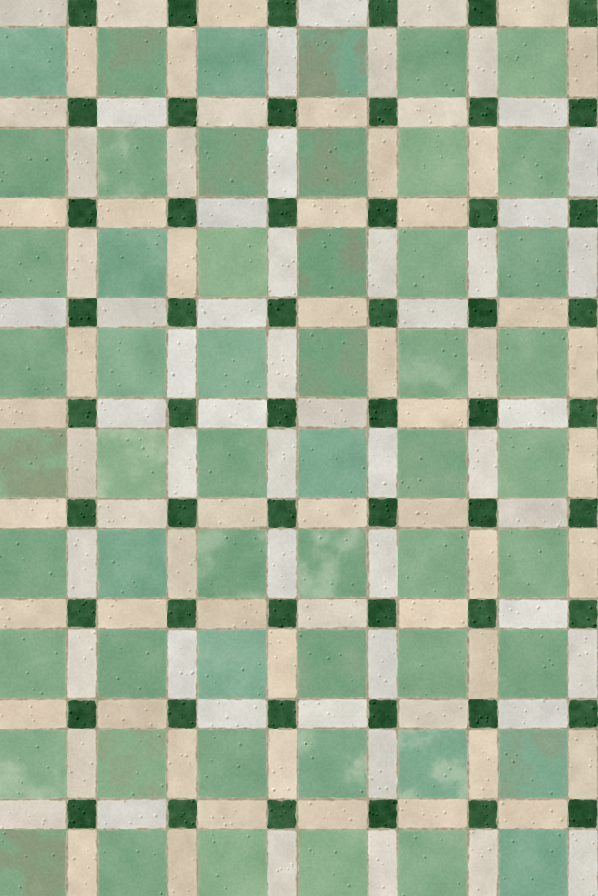
A Shadertoy shader for this pattern:

```glsl
// Glazed tile grid: large mint squares framed by cream bars, with a small dark
// green tile at each crossing. Each repeat is split into four rounded boxes with
// hand-cut edges; hashes vary the glaze per tile, and noise adds mottling and pits.

float hash(vec2 p) {
    vec3 a = fract(p.xyx * vec3(0.1031, 0.1030, 0.0973));
    a += dot(a, a.yzx + 33.33);
    return fract((a.x + a.y) * a.z);
}

float noise(vec2 p) {
    vec2 i = floor(p), f = fract(p);
    f = f * f * (3.0 - 2.0 * f);
    return mix(mix(hash(i), hash(i + vec2(1, 0)), f.x),
               mix(hash(i + vec2(0, 1)), hash(i + vec2(1, 1)), f.x), f.y);
}

float fbm(vec2 p) {
    float sum = 0.0, amp = 0.5;
    for (int i = 0; i < 4; i++) {
        sum += amp * noise(p);
        p = mat2(1.6, 1.2, -1.2, 1.6) * p + 7.3;
        amp *= 0.5;
    }
    return sum / 0.9375;
}

float roundedBox(vec2 p, vec2 halfSize, float radius) {
    vec2 d = abs(p) - halfSize + radius;
    return length(max(d, 0.0)) + min(max(d.x, d.y), 0.0) - radius;
}

// Mint glaze: clouded, leaning teal, yellow or brown from tile to tile
vec3 mintGlaze(vec2 q, vec2 id) {
    float cloud = fbm(q * 3.5 + id * 5.0);
    float tone = hash(id + 3.1);
    vec3 col = mix(vec3(0.47, 0.63, 0.50), vec3(0.57, 0.70, 0.56), tone);
    col = mix(col, vec3(0.48, 0.67, 0.60), 0.55 * smoothstep(0.65, 1.0, hash(id + 8.7)));
    float rust = smoothstep(0.72, 1.0, hash(id + 15.4)) * smoothstep(0.35, 0.7, cloud);
    col = mix(col, vec3(0.51, 0.54, 0.43), 0.75 * rust);
    float bloom = smoothstep(0.7, 1.0, hash(id + 21.9)) * smoothstep(0.5, 0.75, cloud);
    col = mix(col, vec3(0.69, 0.77, 0.66), 0.6 * bloom);
    return col + (cloud - 0.5) * vec3(0.13, 0.09, 0.10);
}

// Cream glaze: cool white through to warm peach
vec3 creamGlaze(vec2 q, vec2 id) {
    float warm = smoothstep(0.2, 0.85, hash(id + 5.3));
    vec3 col = mix(vec3(0.85, 0.845, 0.81), vec3(0.85, 0.79, 0.70), warm);
    col *= 0.96 + 0.07 * hash(id + 11.8);
    return col + (fbm(q * 5.0 + id) - 0.5) * 0.10;
}

// Small dents scattered over one tile, in coordinates from its centre
float pits(vec2 p, vec2 halfSize, vec2 id, float aa) {
    float shade = 0.0;
    for (int i = 0; i < 5; i++) {
        vec2 seed = id + float(i) * 13.7;
        vec2 at = (vec2(hash(seed), hash(seed + 4.2)) * 2.0 - 1.0) * halfSize * 0.9;
        float r = mix(0.004, 0.014, hash(seed + 9.6));
        float dark = 1.0 - smoothstep(r - aa, r + aa, length(p - at));
        float glint = 1.0 - smoothstep(r - aa, r + aa, length(p - at - vec2(-0.012, 0.012)));
        shade += 0.09 * glint - 0.16 * dark;
    }
    return shade;
}

void mainImage(out vec4 fragColor, in vec2 fragCoord) {
    // Nearly nine repeats down the canvas and six across
    vec2 q = fragCoord / iResolution.y * 8.94 - 0.668;
    float aa = 8.94 / iResolution.y;

    // Choose square, bar or crossing tile
    vec2 f = fract(q);
    vec2 strip = 1.0 - step(0.3, f);
    vec2 id = floor(q) * 2.0 + strip + 40.0;
    vec2 halfSize = mix(vec2(0.35), vec2(0.15), strip);
    vec2 offset = (vec2(hash(id + 1.7), hash(id + 6.4)) - 0.5) * 0.012;
    vec2 p = f - mix(vec2(0.65), vec2(0.15), strip) - offset;

    // Hand-cut outline: slight tilt and chipped edges
    p += (hash(id + 18.2) - 0.5) * 0.03 * vec2(-p.y, p.x);
    float d = roundedBox(p, halfSize - 0.009, 0.022);
    d += (noise(q * 14.0) - 0.5) * 0.013 + (noise(q * 42.0) - 0.5) * 0.009;

    // Glaze colour
    vec3 tile = creamGlaze(q, id);
    if (strip.x + strip.y < 0.5) tile = mintGlaze(q, id);
    if (strip.x + strip.y > 1.5) {
        tile = mix(vec3(0.15, 0.31, 0.18), vec3(0.22, 0.38, 0.24), hash(id));
        tile += (fbm(q * 14.0) - 0.5) * 0.14;
    }

    // Surface wear and worn rim
    tile += pits(p, halfSize, id, aa);
    tile += (noise(q * 55.0) - 0.5) * 0.035;
    tile += 0.035 * smoothstep(-0.035, -0.008, d) * (noise(q * 9.0) - 0.2);

    // Sandy grout, darker in its deeper parts
    vec3 grout = vec3(0.73, 0.69, 0.59) + (noise(q * 32.0) - 0.5) * 0.13;
    grout *= 1.0 - 0.10 * smoothstep(0.0, 0.015, d);

    vec3 col = mix(tile, grout, smoothstep(-aa, aa, d));
    fragColor = vec4(clamp(col, 0.0, 1.0), 1.0);
}
```
